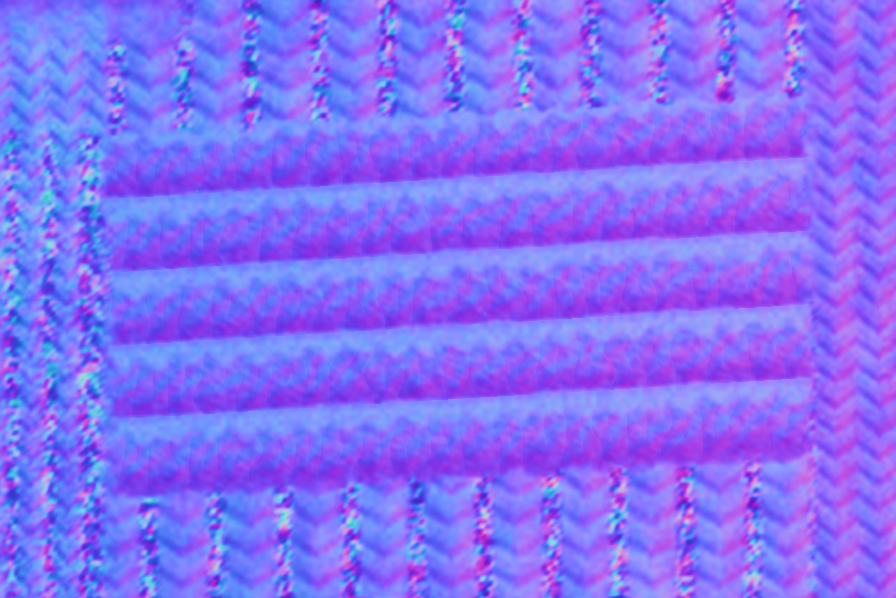
Reproduce this texture map procedurally as a WebGL 1 fragment shader.

```glsl
precision highp float;
// Normal map of ribbed knitwear with a tilted panel of five braided cords.
#define TILT 0.06
#define CORD_TOP 0.221
#define CORD_PITCH 0.123
#define BRAID_PITCH 0.057
#define RIB_PITCH 0.1133
#define SIDE_PITCH 0.073
#define STITCH 0.043
#define GROOVE_ROUGHNESS 1.7
#define FUZZ 0.22
#define TAU 6.28318

uniform vec2 u_resolution;

float hash(vec2 p) {
  vec3 q = fract(vec3(p.xyx) * 0.1031);
  q += dot(q, q.yzx + 33.33);
  return fract((q.x + q.y) * q.z);
}

float noise(vec2 p) {
  vec2 i = floor(p), f = fract(p);
  f = f * f * (3.0 - 2.0 * f);
  return mix(mix(hash(i), hash(i + vec2(1, 0)), f.x),
             mix(hash(i + vec2(0, 1)), hash(i + vec2(1, 1)), f.x), f.y);
}

// Signed random slope in both directions
vec2 roughness(vec2 p) {
  return vec2(noise(p), noise(p + 37.7)) - 0.5;
}

// Slope of a column of V stitches; across runs from -0.5 to 0.5
vec2 stitches(float across, float y, float size) {
  float arm = sin(TAU * across);
  float phase = TAU * (y / size + 1.3 * abs(across));
  float wave = sin(phase) + 0.35 * sin(2.0 * phase + 0.8);
  return vec2(0.17 * arm - 0.12 * wave * arm, 0.17 * wave);
}

// Closeness to the groove between two ribs
float groove(float across, float width) {
  return smoothstep(0.5 - width, 0.49, abs(across));
}

// Slope of the stacked cords: lit top, braided lobes, steep underside
vec2 cords(vec2 p) {
  float f = (p.y + TILT * p.x - CORD_TOP) / CORD_PITCH;
  float index = clamp(floor(f), 0.0, 4.0);
  float v = f - index;
  float u = p.x / BRAID_PITCH + 0.37 * index;
  vec2 warp = roughness(p * 24.0 + index * 9.0);
  float edge = v + 0.06 * sin(TAU * u) + 0.12 * warp.y;
  float body = smoothstep(0.17, 0.38, edge);
  float slope = mix(0.22, -0.17, body);
  slope = mix(slope, -0.53, smoothstep(0.5, 0.92, v));
  float rise = smoothstep(0.93, 1.02, v + 0.05 * warp.x);
  float lip = 1.0 - smoothstep(0.0, 0.13, v);
  slope = mix(slope, 0.0, rise * step(index, 3.5));
  slope -= 0.2 * lip * step(0.5, index);
  // Three staggered rows of slanted lobes
  vec2 lobes = vec2(0.0);
  for (int j = 0; j < 3; j++) {
    float row = float(j);
    vec2 d = vec2(fract(u + 0.5 * row + 0.5 * warp.x) - 0.5,
                  (v - 0.32 - 0.22 * row + 0.12 * warp.y) * 2.1);
    d.x += 0.55 * d.y;
    lobes += vec2(d.x, -d.y) * exp(-9.0 * dot(d, d));
  }
  vec2 strands = roughness(vec2(p.x + p.y, (p.y - 0.6 * p.x) * 2.5) * 45.0);
  return vec2(0.02, slope) + body * (1.35 * lobes + 0.2 * strands);
}

// Slope of the ribbing around the panel
vec2 ribbing(vec2 p) {
  vec2 q = p + 0.006 * roughness(p * 14.0);
  float low = step(0.5, p.y);
  float rib = fract((q.x - mix(0.195, 0.25, low)) / mix(RIB_PITCH, 0.112, low)) - 0.5;
  float leftRib = fract((q.x - 0.02) / 0.062) - 0.5;
  float rightRib = fract((q.x - 1.36) / SIDE_PITCH) - 0.5;
  float left = 1.0 - smoothstep(0.165, 0.19, q.x);
  float right = smoothstep(1.345, 1.375, q.x);
  float yoke = 1.0 - smoothstep(0.2, 0.25, p.y);
  vec2 s = stitches(rib, q.y, 0.052);
  s = mix(s, stitches(leftRib, q.y, STITCH), left);
  s = mix(s, stitches(rightRib, q.y, STITCH), right);
  float rough = groove(rib, 0.24);
  rough = mix(rough, 0.2 + 0.7 * groove(leftRib, 0.35), left);
  rough *= (1.0 - 0.9 * right) * (1.0 - 0.8 * left * yoke);
  // Smooth band across the upper left corner
  float band = (1.0 - smoothstep(0.05, 0.09, p.y)) * (1.0 - smoothstep(0.25, 0.4, p.x));
  s *= 1.0 - 0.7 * band;
  rough *= 1.0 - band;
  // Ragged seam beside the panel
  rough = max(rough, 0.8 * smoothstep(0.035, 0.0, abs(p.x - 0.155)) * (1.0 - yoke));
  vec2 grain = roughness(vec2(p.x + 0.4 * p.y, p.y) * 115.0) + 0.6 * roughness(p * 52.0);
  s += rough * (GROOVE_ROUGHNESS * grain + vec2(0.0, -0.12));
  s.y += mix(-0.06, -0.2, right) + 0.12 * left * (1.0 - low) - 0.3 * band * smoothstep(0.025, 0.0, p.y);
  return s + 0.3 * roughness(p * vec2(32.0, 20.0));
}

void main() {
  vec2 p = gl_FragCoord.xy / u_resolution.y;
  p.y = 1.0 - p.y;
  vec2 fray = 0.016 * roughness(p * 60.0);
  vec2 e = p + fray;
  float t = e.y + TILT * e.x;
  float panel = smoothstep(0.228, 0.245, t) * (1.0 - smoothstep(0.832, 0.857, t));
  panel *= smoothstep(-0.012, 0.016, e.x - 0.172 - 0.04 * (e.y - 0.23));
  panel *= 1.0 - smoothstep(1.335, 1.365, e.x);
  vec2 slope = mix(ribbing(p), cords(p), panel);
  // Fibre fuzz and the pinker tilt toward the right
  slope += FUZZ * roughness(p * 105.0);
  slope.x += mix(-0.13, 0.19, smoothstep(0.0, 1.5, p.x));
  vec3 normal = normalize(vec3(slope, 0.95));
  gl_FragColor = vec4(0.5 + 0.5 * normal, 1.0);
}
```
